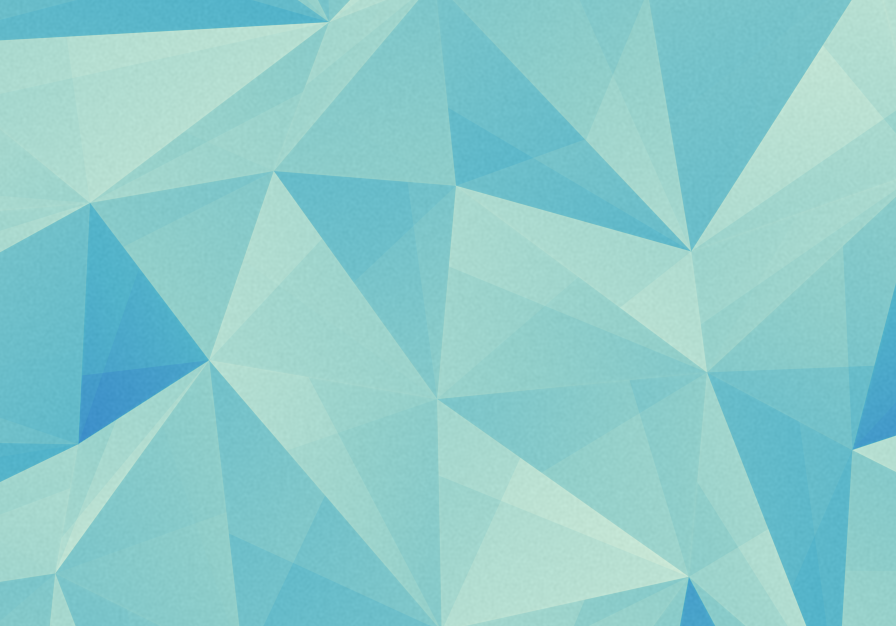
This background is drawn by a Shadertoy shader. Its source:

```glsl
// Low-poly background of teal and mint triangles with soft gradients and fine grain

vec2 hash2(vec2 p) {
    vec3 q = fract(p.xyx * vec3(0.1031, 0.1030, 0.0973));
    q += dot(q, q.yzx + 33.33);
    return fract((q.xx + q.yz) * q.zy);
}

float gradientNoise(vec2 p) {
    vec2 i = floor(p), f = fract(p), u = f * f * (3.0 - 2.0 * f);
    float a = dot(hash2(i) - 0.5, f);
    float b = dot(hash2(i + vec2(1, 0)) - 0.5, f - vec2(1, 0));
    float c = dot(hash2(i + vec2(0, 1)) - 0.5, f - vec2(0, 1));
    float d = dot(hash2(i + 1.0) - 0.5, f - 1.0);
    return 2.0 * mix(mix(a, b, u.x), mix(c, d, u.x), u.y);
}

float cross2(vec2 a, vec2 b) { return a.x * b.y - a.y * b.x; }

// Signed distance to the line from a to b, positive on its left
float lineSide(vec2 p, vec2 a, vec2 b) { return cross2(normalize(b - a), p - a); }

// Jittered grid vertex; columns grow narrower toward the right
vec2 vertex(vec2 id) {
    vec2 g = id + (hash2(id + 17.0) - 0.5) * 0.76;
    return vec2(sqrt(max(4.84 + 2.0 * g.x, 0.01)) - 2.2, (g.y - 0.1) / 2.9);
}

bool splitsQuad(vec2 a, vec2 c, vec2 b, vec2 d) {
    return cross2(c - a, b - a) * cross2(c - a, d - a) < 0.0;
}

// Returns tone times coverage, and coverage
vec2 facet(vec2 p, vec2 a, vec2 b, vec2 c, vec2 cell, float index, float aa) {
    if (cross2(b - a, c - a) < 0.0) { vec2 t = b; b = c; c = t; }
    float inside = min(lineSide(p, a, b), min(lineSide(p, b, c), lineSide(p, c, a)));
    float cover = smoothstep(-aa, aa, inside);
    if (cover <= 0.0) return vec2(0.0);

    // Evenly spread base tone, paler near the middle of the canvas
    vec2 center = (a + b + c) / 3.0;
    float level = fract(dot(cell, vec2(0.755, 0.57)) + 0.38 * index + 0.45);
    float falloff = smoothstep(0.1, 0.8, distance(center, vec2(0.8, 0.5)));
    float tone = 0.23 + 0.47 * pow(level, mix(0.36, 0.56, falloff));

    // Linear gradient across the facet
    vec2 rnd = hash2(cell * 2.0 + index * 7.3 + 41.0);
    float angle = 6.2832 * rnd.x;
    tone += 0.22 * dot(p - center, vec2(cos(angle), sin(angle)));

    // Fainter folds from a corner to the opposite edge
    for (int k = 0; k < 2; k++) {
        vec2 fold = hash2(cell * 3.0 + index * 5.7 + float(k) * 13.0 + 71.0);
        float side = lineSide(p, a, mix(b, c, 0.25 + 0.5 * fold.x));
        tone += (fold.y - 0.5) * 0.14 * (smoothstep(-aa, aa, side) - 0.5);
        vec2 t = a; a = b; b = c; c = t;
    }

    // Thin pale rim
    tone += 0.025 * exp(-abs(inside) / 0.002);
    return vec2(tone, 1.0) * cover;
}

vec3 palette(float tone) {
    float d = tone - 0.32;
    return vec3(tone, 0.70 + min(0.44 * d, 1.7 * d), 0.79 + 0.22 * max(tone - 0.57, 0.0));
}

void mainImage(out vec4 fragColor, in vec2 fragCoord) {
    vec2 p = fragCoord / iResolution.y;
    float aa = 0.7 / iResolution.y;
    vec2 home = floor(vec2(p.x * (2.2 + 0.5 * p.x), p.y * 2.9 + 0.1));

    // Two triangles per grid quad, gathered from the neighbouring cells
    vec2 sum = vec2(0.0);
    for (int j = -1; j <= 1; j++) {
        for (int i = -1; i <= 1; i++) {
            vec2 cell = home + vec2(i, j);
            vec2 a = vertex(cell), b = vertex(cell + vec2(1, 0));
            vec2 c = vertex(cell + 1.0), d = vertex(cell + vec2(0, 1));
            bool useAC = splitsQuad(a, c, b, d)
                && (!splitsQuad(b, d, a, c) || hash2(cell + 5.0).x > 0.5);
            if (useAC) {
                sum += facet(p, a, b, c, cell, 0.0, aa);
                sum += facet(p, a, c, d, cell, 1.0, aa);
            } else {
                sum += facet(p, a, b, d, cell, 0.0, aa);
                sum += facet(p, b, c, d, cell, 1.0, aa);
            }
        }
    }
    vec3 color = palette(sum.y > 0.001 ? sum.x / sum.y : 0.57);

    // Fine paper grain
    color += 0.03 * gradientNoise(p * 190.0) + 0.012 * gradientNoise(p * 70.0);
    fragColor = vec4(clamp(color, 0.0, 1.0), 1.0);
}
```
